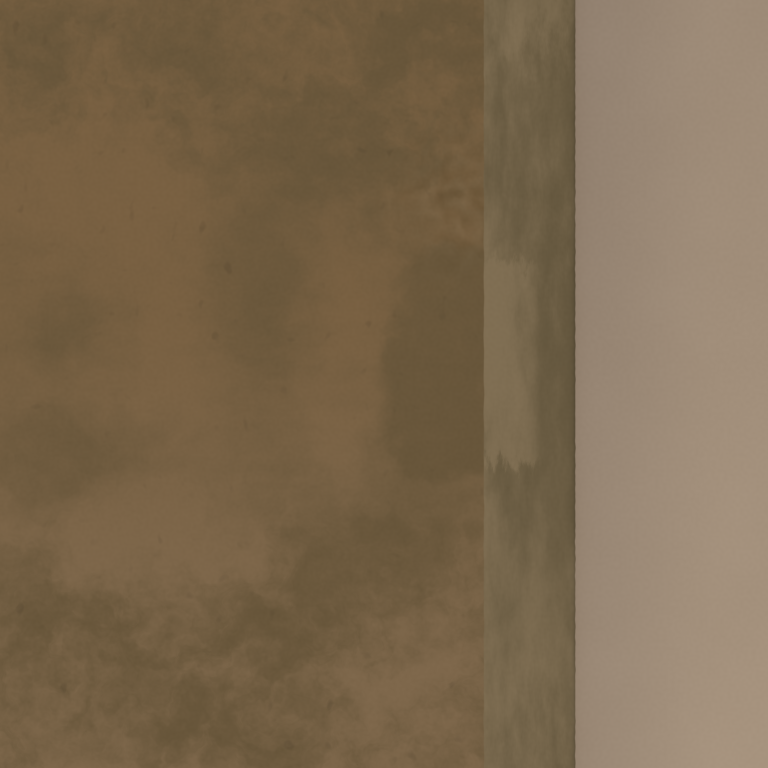
This texture is drawn by a Shadertoy shader. Its source:

```glsl
// Weathered brown plaster on a broad face and a narrow lit return, beside a
// smooth beige wall. Warped soft patches place the stains; gradient noise
// breaks them into blotches, trowel streaks and fine grain.

vec2 hashGradient(vec2 cell) {
    vec3 h = fract(cell.xyx * vec3(0.1031, 0.1030, 0.0973));
    h += dot(h, h.yzx + 33.33);
    float angle = 6.2832 * fract((h.x + h.y) * h.z);
    return vec2(cos(angle), sin(angle));
}

float gradientNoise(vec2 p) {
    vec2 cell = floor(p), f = fract(p);
    vec2 u = f * f * f * (f * (f * 6.0 - 15.0) + 10.0);
    float a = dot(hashGradient(cell), f);
    float b = dot(hashGradient(cell + vec2(1, 0)), f - vec2(1, 0));
    float c = dot(hashGradient(cell + vec2(0, 1)), f - vec2(0, 1));
    float d = dot(hashGradient(cell + vec2(1, 1)), f - vec2(1, 1));
    return mix(mix(a, b, u.x), mix(c, d, u.x), u.y);
}

float fbm(vec2 p) {
    float sum = 0.0, gain = 0.6;
    for (int i = 0; i < 5; i++) {
        sum += gain * gradientNoise(p);
        p = mat2(1.6, 1.2, -1.2, 1.6) * p + 7.3;
        gain *= 0.55;
    }
    return sum;
}

float softPatch(vec2 p, vec4 shape) {
    vec2 q = (p - shape.xy) / shape.zw;
    return exp(-dot(q, q));
}

// Soft-edged rectangle: centre in xy, half size in zw
float softBox(vec2 p, vec4 shape, float blur) {
    vec2 d = abs(p - shape.xy) - shape.zw;
    return smoothstep(blur, -blur, d.x) * smoothstep(blur, -blur, d.y);
}

// Centre and radii of the stained and the bare areas
const vec4 stains[12] = vec4[](
    vec4(0.07, 0.92, 0.08, 0.07), vec4(0.23, 0.92, 0.07, 0.10),
    vec4(0.42, 0.80, 0.13, 0.08), vec4(0.56, 0.96, 0.10, 0.08),
    vec4(0.34, 0.60, 0.07, 0.13), vec4(0.09, 0.57, 0.06, 0.04),
    vec4(0.12, 0.41, 0.11, 0.06), vec4(0.04, 0.20, 0.06, 0.09),
    vec4(0.19, 0.17, 0.09, 0.07), vec4(0.36, 0.19, 0.07, 0.08),
    vec4(0.27, 0.05, 0.11, 0.06), vec4(0.50, 0.29, 0.12, 0.09));
const vec4 bareAreas[6] = vec4[](
    vec4(0.12, 0.77, 0.16, 0.10), vec4(0.46, 0.58, 0.07, 0.10),
    vec4(0.22, 0.52, 0.09, 0.15), vec4(0.43, 0.43, 0.06, 0.07),
    vec4(0.20, 0.29, 0.18, 0.06), vec4(0.53, 0.13, 0.08, 0.10));

vec3 broadFace(vec2 p) {
    vec2 warp = vec2(fbm(p * 9.0), fbm(p * 9.0 + 31.0));
    vec2 q = p + 0.065 * warp;
    float stain = 0.32 + 0.12 * smoothstep(0.2, 0.55, p.x);
    for (int i = 0; i < 12; i++) stain += 0.42 * softPatch(q, stains[i]);
    for (int i = 0; i < 6; i++) stain -= 0.30 * softPatch(q, bareAreas[i]);
    stain += 0.40 * softBox(q, vec4(0.59, 0.53, 0.068, 0.15), 0.018);

    // Rough blotches gather toward the top and bottom
    float rough = mix(0.35, 1.0, smoothstep(0.12, 0.36, abs(p.y - 0.53)));
    stain += rough * (0.65 * fbm(p * 13.0 + 2.0 * warp) + 0.32 * fbm(p * 34.0 + 9.0));
    stain += 0.12 * fbm(p * vec2(12.0, 45.0));
    vec3 bare = mix(vec3(0.495, 0.405, 0.295), vec3(0.475, 0.378, 0.258),
                    smoothstep(0.15, 0.65, p.y));
    vec3 color = mix(bare, vec3(0.405, 0.335, 0.228), smoothstep(0.0, 1.0, stain));

    // Raised trowel marks near the upper corner, then sparse dark pits
    float ridges = gradientNoise(mat2(30, 42, -42, 30) * p * vec2(1.0, 0.8) + 2.0 * warp);
    color += 0.055 * ridges * softPatch(p, vec4(0.60, 0.74, 0.07, 0.08));
    float pits = smoothstep(0.40, 0.62, gradientNoise(p * vec2(55.0, 42.0) + warp));
    return color * (1.0 - 0.07 * pits);
}

vec3 narrowFace(vec2 p) {
    float streak = fbm(p * vec2(24.0, 7.0) + 4.0);
    float fine = fbm(p * vec2(75.0, 26.0));
    vec2 q = p + vec2(0.018, 0.05) * vec2(streak, fine);
    float light = 0.43 + 0.55 * streak + 0.25 * fine;
    light += 0.40 * softBox(q, vec4(0.662, 0.53, 0.036, 0.13), 0.012);
    light -= 0.38 * softPatch(q, vec4(0.735, 0.53, 0.045, 0.20));
    light -= 0.25 * softPatch(q, vec4(0.735, 0.90, 0.030, 0.09));
    light += 0.28 * softPatch(q, vec4(0.690, 0.98, 0.050, 0.05));
    light += 0.25 * softPatch(q, vec4(0.700, 0.12, 0.060, 0.16));
    light += 0.15 * smoothstep(0.66, 0.63, p.x);
    return mix(vec3(0.395, 0.342, 0.245), vec3(0.500, 0.432, 0.325),
               smoothstep(0.0, 1.0, light));
}

vec3 smoothWall(vec2 p) {
    float glow = 0.65 * smoothstep(0.75, 0.96, p.x) + 0.55 * (1.0 - p.y);
    vec3 color = mix(vec3(0.575, 0.507, 0.440), vec3(0.640, 0.565, 0.485), glow);
    return color + 0.012 * fbm(p * 7.0) - 0.025 * exp((0.749 - p.x) * 90.0);
}

void mainImage(out vec4 fragColor, in vec2 fragCoord) {
    vec2 p = fragCoord / iResolution.xy;
    float soft = max(0.0012, 0.8 / iResolution.x);
    float corner = 0.630 + 0.0012 * gradientNoise(vec2(3.0, p.y * 40.0));
    float wallEdge = 0.749 + 0.0010 * gradientNoise(vec2(8.0, p.y * 90.0));

    vec3 color = mix(broadFace(p), narrowFace(p), smoothstep(-soft, soft, p.x - corner));
    // Dark seam where the plaster ends
    color *= 1.0 - 0.22 * exp(-abs(p.x - wallEdge) * 350.0);
    color = mix(color, smoothWall(p), smoothstep(-soft, soft, p.x - wallEdge));
    color += 0.008 * gradientNoise(p * 190.0);
    fragColor = vec4(color, 1.0);
}
```
